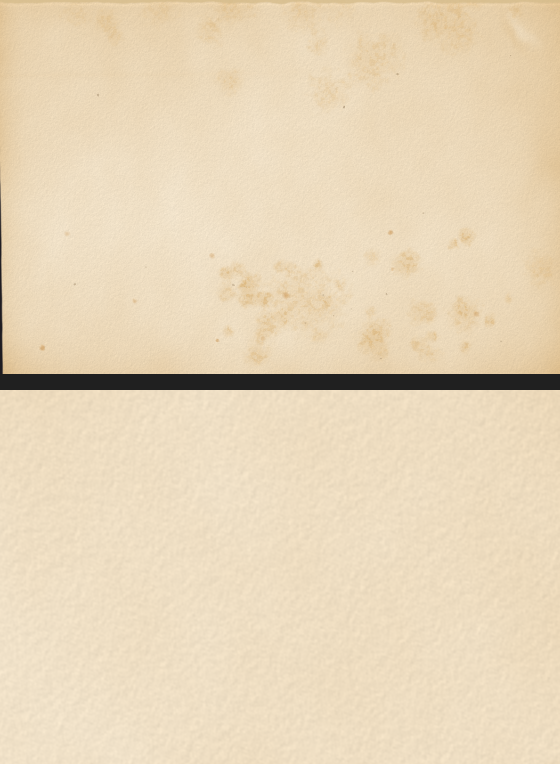
Top, the full canvas; bottom, a detail of the centre.
This texture is drawn by a WebGL 2 fragment shader. Its source:

```glsl
#version 300 es
precision highp float;

uniform vec2 u_resolution;
out vec4 fragColor;

float hash(vec2 p) {
  vec3 q = fract(vec3(p.xyx) * 0.1031);
  q += dot(q, q.yzx + 33.33);
  return fract((q.x + q.y) * q.z);
}

vec2 hash2(float n) {
  return vec2(hash(vec2(n, 17.3)), hash(vec2(n, 61.9)));
}

float noise(vec2 p) {
  vec2 i = floor(p), f = fract(p);
  f = f * f * (3.0 - 2.0 * f);
  return mix(mix(hash(i), hash(i + vec2(1, 0)), f.x),
             mix(hash(i + vec2(0, 1)), hash(i + vec2(1, 1)), f.x), f.y);
}

float fbm(vec2 p) {
  float sum = 0.0, amp = 0.5;
  for (int i = 0; i < 4; i++) {
    sum += amp * noise(p);
    p = mat2(1.6, 1.2, -1.2, 1.6) * p + 7.7;
    amp *= 0.5;
  }
  return sum / 0.9375;
}

// Height of the paper fibres
float relief(vec2 p) {
  vec2 q = mat2(0.94, 0.34, -0.34, 0.94) * p;
  return 0.4 * noise(q * vec2(170, 120)) + 0.35 * noise(q * vec2(310, 250) + 31.0)
       + 0.25 * noise(q * 560.0 + 73.0);
}

// Soft ragged blot
float blot(vec2 p, vec2 centre, float radius, float ragged) {
  float d = length(p - centre) + radius * 1.5 * (ragged - 0.5);
  return 1.0 - smoothstep(0.15 * radius, 1.1 * radius, d);
}

// Foxing: a band of blots low on the right, a fainter band along the top
float foxing(vec2 p) {
  float ragged = mix(fbm(p * 30.0), fbm(p * 75.0 + 5.0), 0.5);
  float clear = 1.0;
  for (int i = 0; i < 56; i++) {
    float n = float(i);
    vec2 h = hash2(n + 3.0), k = hash2(n + 90.0);
    bool low = i < 38;
    vec2 centre = low ? vec2(0.6 + 0.85 * h.x, 0.05 + mix(0.24, 0.38, h.x) * h.y)
                      : vec2(0.06 + 1.36 * h.x, 1.0 - 0.34 * h.y * h.y);
    float radius = low ? mix(0.018, 0.055, k.x * k.x) : mix(0.025, 0.085, k.x);
    float strength = (low ? 0.85 : 0.55) * mix(0.5, 1.0, k.y);
    clear *= 1.0 - strength * blot(p, centre, radius, ragged);
  }
  // Broad pale stain
  clear *= 1.0 - 0.5 * blot(p * vec2(0.75, 1.0), vec2(0.61, 0.2), 0.1, ragged);
  // Pale wash with denser grains inside it
  float grains = smoothstep(0.42, 0.7, fbm(p * 110.0 + 12.0));
  return (1.0 - clear) * mix(0.65, 1.5, grains);
}

void main() {
  vec2 p = gl_FragCoord.xy / u_resolution.y;
  float width = u_resolution.x / u_resolution.y;
  float px = 1.0 / u_resolution.y;

  // Broad tone: uneven ageing, pale centre, browned margins
  float tone = 0.13 + 0.34 * (fbm(p * 2.6 + 4.0) - 0.5) + 0.2 * p.y;
  tone += 0.2 * (fbm(p * vec2(13, 9) + 40.0) - 0.5);
  vec2 pale = (p - vec2(0.42, 0.37)) / vec2(0.36, 0.36);
  tone -= 0.15 * exp(-dot(pale, pale));
  float wander = 0.6 + 0.8 * fbm(p * 5.0 + 20.0);
  tone += wander * (0.43 * exp(-p.x / 0.055) + 0.46 * exp((p.x - width) / 0.1)
        + 0.4 * exp(-p.y / 0.1) + 0.2 * exp((p.y - 1.0) / 0.1));

  // Faint folds and rubbed highlights
  float fold = p.y - 0.795 - 0.012 * p.x - 0.006 * noise(p * 6.0);
  tone += 0.06 * exp(-abs(fold) / 0.008) * (1.0 - smoothstep(0.5, 1.1, p.x));
  vec2 corner = p - vec2(width - 0.1, 0.92);
  float across = dot(corner, vec2(0.86, 0.51)) + 0.04 * (fbm(p * 16.0) - 0.5);
  float along = dot(corner, vec2(-0.51, 0.86));
  tone -= 0.25 * exp(-across * across / 0.0002 - along * along / 0.004);
  tone += 0.18 * exp(-pow(across + 0.024, 2.0) / 0.0002 - along * along / 0.004);

  // Stains lean more to orange than the aged paper
  float stain = foxing(p);
  vec3 colour = mix(vec3(0.945, 0.89, 0.796), vec3(0.87, 0.75, 0.565), tone);
  colour = mix(colour, vec3(0.86, 0.715, 0.49), 0.6 * stain);

  // Small rust spots and faint dark flecks
  for (int i = 0; i < 30; i++) {
    vec2 h = hash2(float(i) + 230.0), k = hash2(float(i) + 300.0);
    bool rust = i < 10;
    float radius = rust ? mix(0.003, 0.007, k.x) : mix(0.0004, 0.0013, k.x);
    vec2 centre = h * vec2(width, rust ? 0.4 : 0.85);
    float d = length(p - centre) + 0.008 * (fbm(p * 110.0) - 0.5);
    float spot = 1.0 - smoothstep(radius * 0.2, radius * 1.3 + px, d);
    vec3 ink = rust ? vec3(0.79, 0.58, 0.32) : vec3(0.6, 0.51, 0.39);
    colour = mix(colour, ink, spot * mix(0.25, 0.65, k.y));
  }

  // Raking light over the fibres
  float light = relief(p + vec2(-0.0017, 0.0024)) - relief(p);
  colour *= 1.0 + 0.062 * light + 0.026 * (noise(p * 420.0 + 9.0) - 0.5);

  // Rough top edge
  float lip = 0.993 + 0.009 * (fbm(vec2(p.x * 28.0, 3.0)) - 0.5);
  float above = smoothstep(lip - px, lip + px, p.y);
  colour *= 1.0 + 0.04 * exp(-abs(p.y - lip + 0.005) / 0.003);
  colour = mix(colour, vec3(0.84, 0.74, 0.55), 0.8 * above);

  // Dark gap tapering up the left side
  float gap = 0.0075 * (1.0 - p.y / 0.62) + 0.001 * (noise(vec2(p.y * 40.0, 5.0)) - 0.5);
  float shade = (1.0 - smoothstep(gap - px, gap + px, p.x)) * smoothstep(0.0, 0.002, gap);
  colour = mix(colour, vec3(0.12, 0.11, 0.13), shade);

  fragColor = vec4(clamp(colour, 0.0, 1.0), 1.0);
}
```
